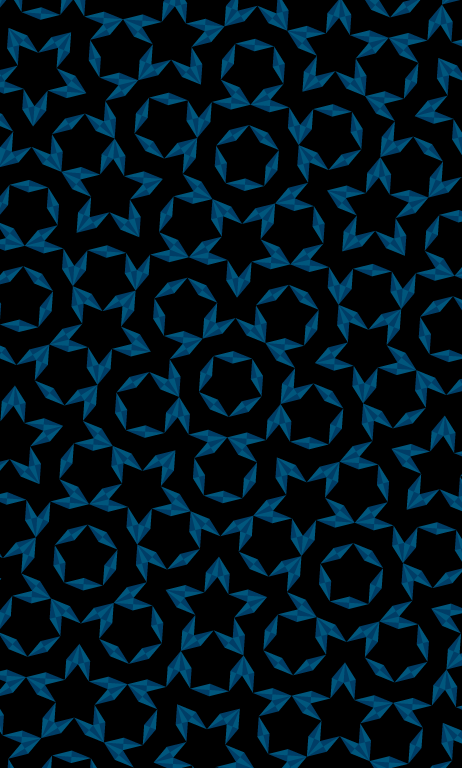
Give the GLSL for this pattern, as a WebGL 2 fragment shader.

```glsl
#version 300 es
precision highp float;
// Penrose rhombus tiling: thin rhombs are faceted in two blues, thick ones stay black.
// Each sample descends through a golden-ratio subdivision of one large triangle
// until it reaches a single half-rhomb; a grid of samples smooths the edges.

uniform vec2 u_resolution;
out vec4 fragColor;

const float PHI = 1.6180339887;
const int LEVELS = 11;              // subdivision depth
const int SAMPLES = 4;              // samples per pixel side
const float EDGES_PER_HEIGHT = 37.6;
const float TILT = radians(14.0);

const vec3 BACKGROUND = vec3(0.0);
const vec3 DEEP_BLUE = vec3(0.0, 0.24, 0.40);
const vec3 LIGHT_BLUE = vec3(0.0, 0.34, 0.49);

// Half a rhomb: apex a, with b-c the diagonal shared with its mirror half.
struct HalfRhomb {
    vec2 a, b, c;
    bool thin;
};

vec2 rotate(vec2 p, float angle) {
    float s = sin(angle), c = cos(angle);
    return vec2(c * p.x - s * p.y, s * p.x + c * p.y);
}

// Positive when p lies left of the line from start to end.
float side(vec2 p, vec2 start, vec2 end) {
    vec2 d = end - start, q = p - start;
    return d.x * q.y - d.y * q.x;
}

bool sameSide(vec2 p, vec2 q, vec2 start, vec2 end) {
    return side(p, start, end) * side(q, start, end) > 0.0;
}

// Large 36-72-72 triangle with its incentre at the origin.
HalfRhomb rootTriangle(float leg) {
    float halfBase = leg * sin(radians(18.0));
    float height = leg * cos(radians(18.0));
    float inradius = halfBase * tan(radians(36.0));
    return HalfRhomb(vec2(0.0, height - inradius),
                     vec2(-halfBase, -inradius),
                     vec2(halfBase, -inradius), true);
}

// The child of t that contains p, with edges shorter by the golden ratio.
HalfRhomb subdivide(HalfRhomb t, vec2 p) {
    if (t.thin) {
        vec2 cut = mix(t.a, t.b, 1.0 / PHI);
        if (sameSide(p, t.b, t.c, cut)) return HalfRhomb(t.c, cut, t.b, true);
        return HalfRhomb(cut, t.c, t.a, false);
    }
    vec2 legCut = mix(t.b, t.a, 1.0 / PHI);
    vec2 baseCut = mix(t.b, t.c, 1.0 / PHI);
    if (sameSide(p, t.b, legCut, baseCut)) return HalfRhomb(legCut, baseCut, t.b, false);
    if (sameSide(p, t.c, baseCut, t.a)) return HalfRhomb(baseCut, t.c, t.a, false);
    return HalfRhomb(baseCut, legCut, t.a, true);
}

// Thin rhombs are cut by both diagonals into alternating facets.
vec3 facetColor(HalfRhomb t, vec2 p) {
    if (!t.thin) return BACKGROUND;
    vec2 centre = 0.5 * (t.b + t.c);
    return side(p, t.a, centre) > 0.0 ? LIGHT_BLUE : DEEP_BLUE;
}

vec3 tilingColor(vec2 p) {
    HalfRhomb tile = rootTriangle(pow(PHI, float(LEVELS)));
    for (int i = 0; i < LEVELS; i++) tile = subdivide(tile, p);
    return facetColor(tile, p);
}

void main() {
    vec3 sum = vec3(0.0);
    for (int j = 0; j < SAMPLES; j++) {
        for (int i = 0; i < SAMPLES; i++) {
            vec2 jitter = (vec2(i, j) + 0.5) / float(SAMPLES) - 0.5;
            vec2 uv = (gl_FragCoord.xy + jitter - 0.5 * u_resolution) / u_resolution.y;
            sum += tilingColor(rotate(uv * EDGES_PER_HEIGHT, -TILT));
        }
    }
    fragColor = vec4(sum / float(SAMPLES * SAMPLES), 1.0);
}
```
